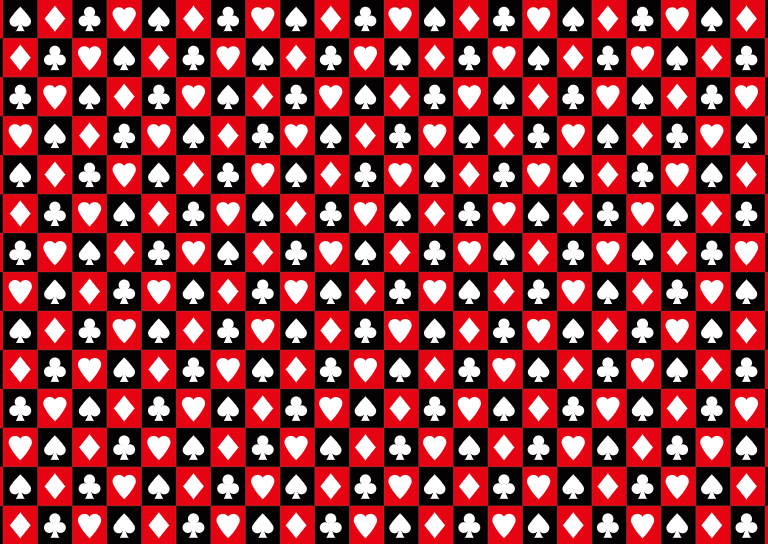
This pattern is drawn by a Shadertoy shader. Its source:

```glsl
const float COLUMNS_ACROSS = 22.17;  // cells over the canvas width
const float CELL_HEIGHT = 1.125;     // relative to a cell width of 1
const vec3 INK = vec3(0.015, 0.006, 0.006);
const vec3 RED = vec3(0.90, 0.01, 0.07);
const vec3 WHITE = vec3(0.995);
const vec3 HAIRLINE_GREY = vec3(0.5);
const float HAIRLINE_WIDTH = 0.008;
const int SHIFTED_FROM_COLUMN = -3;  // counted from the canvas centre
const float COLUMN_SHIFT = -0.037;
const vec2 DIAMOND_HALF_SIZE = vec2(0.30, 0.375);
const float STEM_BOTTOM = -0.36;

// Two round lobes, each joined to the lower tip by a tangent arc
float lobedShape(vec2 p, vec2 lobe, float radius, float tipY, float joinAngle) {
    p.x = abs(p.x);
    vec2 joinDir = vec2(cos(joinAngle), -sin(joinAngle));
    vec2 toTip = vec2(0.0, tipY) - lobe;
    float reach = (dot(toTip, toTip) - radius * radius)
                / (2.0 * (radius - dot(toTip, joinDir)));
    vec2 q = p - lobe;
    bool onArc = dot(q, vec2(joinDir.y, -joinDir.x)) > 0.0;
    return onArc ? length(q + reach * joinDir) - reach - radius
                 : length(q) - radius;
}

// Stem flaring towards its flat foot
float stem(vec2 p, float top) {
    float t = clamp((top - p.y) / (top - STEM_BOTTOM), 0.0, 1.0);
    float halfWidth = 0.03 + 0.095 * t * t;
    return max(abs(p.x) - halfWidth, max(p.y - top, STEM_BOTTOM - p.y));
}

float heart(vec2 p) {
    return lobedShape(p, vec2(0.15, 0.145), 0.185, -0.37, 0.436);
}

float spade(vec2 p) {
    float body = lobedShape(vec2(p.x, -p.y), vec2(0.155, 0.075), 0.155, -0.345, 0.6);
    return min(body, stem(p, -0.05));
}

float club(vec2 p) {
    float topLeaf = length(p - vec2(0.0, 0.185)) - 0.16;
    float sideLeaf = length(vec2(abs(p.x), p.y) - vec2(0.16, -0.065)) - 0.155;
    float core = length(p - vec2(0.0, 0.02)) - 0.08;
    return min(min(topLeaf, sideLeaf), min(core, stem(p, 0.0)));
}

float diamond(vec2 p) {
    vec2 normal = normalize(DIAMOND_HALF_SIZE.yx);
    return dot(abs(p) - vec2(DIAMOND_HALF_SIZE.x, 0.0), normal);
}

float suitDistance(int suit, vec2 p) {
    if (suit == 0) return spade(p);
    if (suit == 1) return diamond(p);
    if (suit == 2) return club(p);
    return heart(p);
}

float coverage(float d, float pixel) {
    return clamp(0.5 - d / pixel, 0.0, 1.0);
}

void mainImage(out vec4 fragColor, in vec2 fragCoord) {
    float pixel = COLUMNS_ACROSS / iResolution.x;
    vec2 p = (fragCoord - 0.5 * iResolution.xy) * pixel;
    vec2 cellSize = vec2(1.0, CELL_HEIGHT);
    vec2 cell = floor(p / cellSize);
    vec2 local = p - (cell + 0.5) * cellSize;
    ivec2 id = ivec2(cell);

    // Checkerboard with smoothed borders
    vec2 border = 0.5 * cellSize - abs(local);
    vec2 parity = 1.0 - 2.0 * mod(cell, 2.0);
    vec2 stripes = parity * clamp(2.0 * border / pixel, 0.0, 1.0);
    vec3 color = mix(INK, RED, 0.5 + 0.5 * stripes.x * stripes.y);

    // Faint hairline between cells, fading with its width below one pixel
    float lineDistance = min(border.x, border.y);
    float lineWidth = max(HAIRLINE_WIDTH, pixel);
    float line = coverage(lineDistance - 0.5 * lineWidth, pixel);
    color = mix(color, HAIRLINE_GREY, line * HAIRLINE_WIDTH / lineWidth);

    // Suits advance along every row and column
    int suit = (id.x - id.y + 1) & 3;
    local.x -= id.x >= SHIFTED_FROM_COLUMN ? COLUMN_SHIFT : 0.0;
    color = mix(color, WHITE, coverage(suitDistance(suit, local), pixel));

    fragColor = vec4(color, 1.0);
}
```
